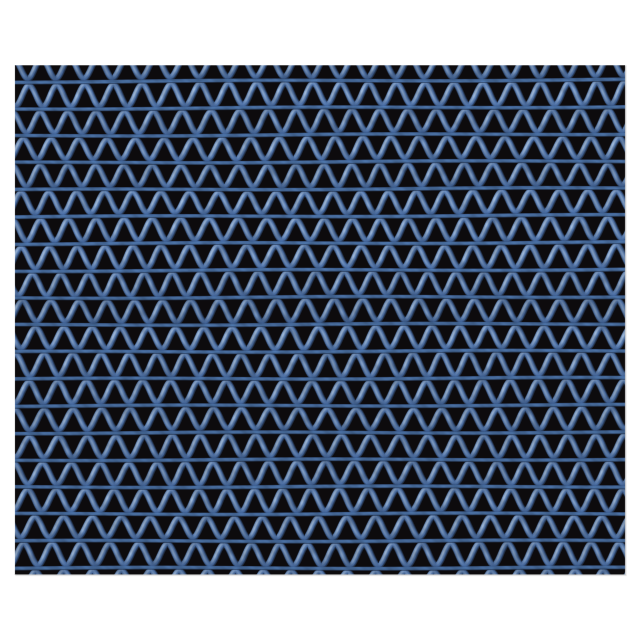
A WebGL 1 fragment shader for this texture:

```glsl
precision highp float;
// Open mat of wavy blue vinyl strands between straight rods, on white.
// Each row holds one sine strand, found by its nearest short segment, then
// lit as a round cord; row hashes and layered sines vary phase, height and tone.
uniform vec2 u_resolution;

const float PI = 3.14159265;
const vec2 MAT_MIN = vec2(0.0234, 0.1025);
const vec2 MAT_MAX = vec2(0.9766, 0.8980);
const float ROW_STEP = 0.0423;     // rod spacing
const float WAVE_STEP = 0.0443;    // crest spacing
const float FIRST_ROD = 0.8737;    // height of the topmost rod
const float WAVE_HEIGHT = 0.0160;  // centre line to crest
const float CORD_RADIUS = 0.0050;
const float ROD_RADIUS = 0.0031;
const float SOFTNESS = 0.0011;
const float ROW_SHIFT = 0.46;      // phase step between rows
const float PHASE_JITTER = 0.24;
const vec2 LIGHT = vec2(-0.30, 0.22);

const vec3 PAPER = vec3(1.0);
const vec3 GAP = vec3(0.050, 0.043, 0.052);
const vec3 SHADE = vec3(0.13, 0.19, 0.29);
const vec3 BLUE = vec3(0.24, 0.37, 0.57);
const vec3 PALE = vec3(0.58, 0.67, 0.78);
const vec3 ROD_BLUE = vec3(0.29, 0.44, 0.64);

float hash(float n) {
  return fract(sin(n * 12.9898 + 4.137) * 4375.85);
}

// Layered sines in -1..1 for uneven tone
float mottle(vec2 p) {
  return 0.5 * sin(p.x * 191.0 + 2.0 * sin(p.y * 117.0))
       + 0.3 * sin(p.y * 263.0 + 2.0 * sin(p.x * 149.0))
       + 0.2 * sin((p.x + p.y) * 487.0);
}

float wave(float x, float phase, float height) {
  return height * cos(2.0 * PI * (x / WAVE_STEP - phase));
}

// Vector from the nearest point of the strand to p
vec2 offsetFromWave(vec2 p, float phase, float height) {
  vec2 best = vec2(1.0);
  float stepX = WAVE_STEP / 24.0;
  float x = p.x - 6.0 * stepX;
  vec2 a = vec2(x, wave(x, phase, height));
  for (int i = 0; i < 12; i++) {
    x += stepX;
    vec2 b = vec2(x, wave(x, phase, height));
    vec2 ab = b - a;
    vec2 d = p - a - ab * clamp(dot(p - a, ab) / dot(ab, ab), 0.0, 1.0);
    if (dot(d, d) < dot(best, best)) best = d;
    a = b;
  }
  return best;
}

float cover(float signedDist, float blur) {
  return 1.0 - smoothstep(-blur, blur, signedDist);
}

vec3 matColor(vec2 uv, float blur) {
  // Slight tilt and sag of the rows
  vec2 p = uv;
  p.y -= 0.004 * (uv.x - 0.5) * uv.y;
  p.y += 0.0010 * sin(uv.x * 9.0 + uv.y * 23.0);
  p.x += 0.0016 * sin(uv.x * 13.0 + uv.y * 7.0);

  float rowCoord = (FIRST_ROD - p.y) / ROW_STEP;
  float row = floor(rowCoord);
  float down = rowCoord - row;
  float phase = ROW_SHIFT * row + PHASE_JITTER * (hash(row) - 0.5);
  float height = WAVE_HEIGHT * (0.95 + 0.09 * hash(row + 31.0));
  float tone = 1.0 + 0.10 * mottle(uv) + 0.08 * (hash(row + 57.0) - 0.5);

  // Wavy cord: dark rim, blue body, pale streak towards the light
  vec2 q = vec2(p.x, (0.5 - down) * ROW_STEP);
  vec2 off = offsetFromWave(q, phase, height);
  vec2 n = off / CORD_RADIUS;
  float level = (q.y - off.y) / height;
  float flank = 1.0 - level * level;
  float body = 1.0 - smoothstep(0.45, 1.05, length(n - 0.4 * LIGHT));
  vec2 fromGlint = n - LIGHT;
  float glint = exp(-3.6 * dot(fromGlint, fromGlint));
  glint *= 0.40 + 0.55 * flank + 0.18 * level;
  vec3 cord = mix(SHADE, BLUE, body);
  cord = mix(cord, PALE, clamp(glint, 0.0, 1.0)) * tone;
  vec3 color = mix(GAP, cord, cover(length(off) - CORD_RADIUS, blur));

  // Straight rod, lit on its upper side
  float rodY = (floor(rowCoord + 0.5) - rowCoord) * ROW_STEP;
  float across = rodY / ROD_RADIUS;
  vec3 rod = mix(SHADE, ROD_BLUE, smoothstep(-1.2, -0.1, across));
  rod = mix(rod, BLUE, smoothstep(0.4, 1.0, across)) * tone;
  return mix(color, rod, 0.92 * cover(abs(rodY) - ROD_RADIUS, blur));
}

void main() {
  vec2 uv = gl_FragCoord.xy / u_resolution;
  float pixel = 1.0 / min(u_resolution.x, u_resolution.y);
  float blur = max(SOFTNESS, 0.75 * pixel);

  // Rectangular outline with a faint shadow below and to the right
  vec2 center = 0.5 * (MAT_MIN + MAT_MAX);
  vec2 halfSize = 0.5 * (MAT_MAX - MAT_MIN);
  vec2 box = abs(uv - center) - halfSize;
  vec2 shadowBox = abs(uv - center - vec2(0.0015, -0.0015)) - halfSize;
  float shadow = cover(max(shadowBox.x, shadowBox.y), 0.0025);
  vec3 color = mix(PAPER, vec3(0.60), 0.6 * shadow);
  color = mix(color, matColor(uv, blur), cover(max(box.x, box.y), blur));
  gl_FragColor = vec4(color, 1.0);
}
```
